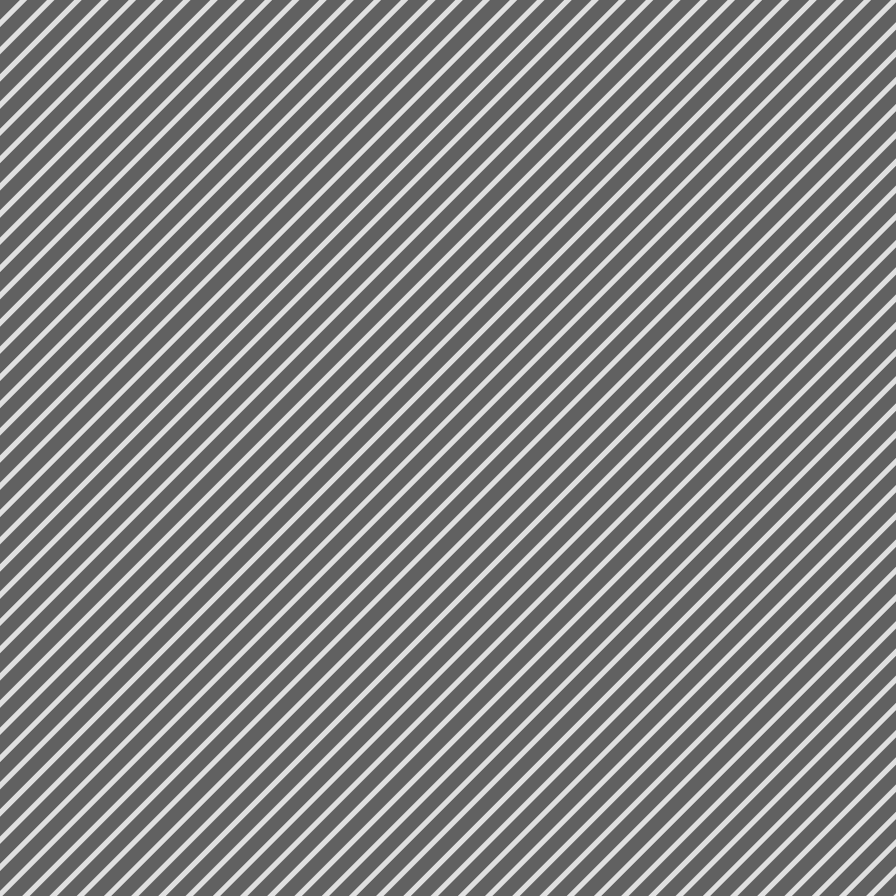
Give the GLSL for this pattern, as a WebGL 1 fragment shader.

```glsl
precision highp float;
// Thin pale diagonal stripes, rising to the right, on flat dark grey.
// Distance along the diagonal from the top left corner is folded into
// equal periods; each period is a dark gap followed by a light line.

uniform vec2 u_resolution;

const float PERIOD = 11.0 / 512.0;      // stripe spacing, across the stripes
const float LINE_WIDTH = 3.0 / 512.0;   // light line, at the end of a period
const float EDGE_PIXELS = 1.0;          // width of the smoothed edge
const vec2 ACROSS = vec2(0.70710678, -0.70710678); // direction across stripes
const vec3 GROUND_COLOR = vec3(0.38);
const vec3 LINE_COLOR = vec3(0.88);

// Signed distance to the nearest line edge, negative inside the line.
float stripeDistance(vec2 p) {
  float lineCenter = PERIOD - 0.5 * LINE_WIDTH;
  float along = dot(p, ACROSS) - lineCenter;
  float offset = (fract(along / PERIOD + 0.5) - 0.5) * PERIOD;
  return abs(offset) - 0.5 * LINE_WIDTH;
}

void main() {
  float canvasSize = min(u_resolution.x, u_resolution.y);
  vec2 topLeft = vec2(0.0, u_resolution.y);
  vec2 p = (gl_FragCoord.xy - topLeft) / canvasSize;

  // Linear coverage across one edge width
  float edge = EDGE_PIXELS / canvasSize;
  float coverage = clamp(0.5 - stripeDistance(p) / edge, 0.0, 1.0);

  gl_FragColor = vec4(mix(GROUND_COLOR, LINE_COLOR, coverage), 1.0);
}
```
